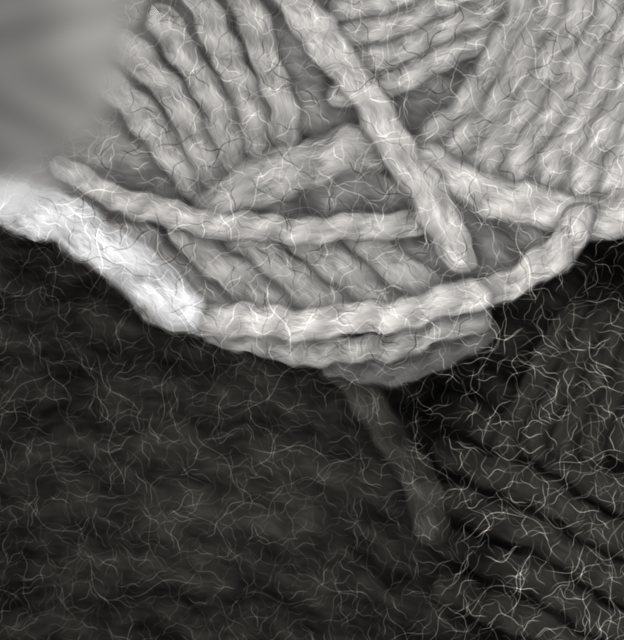
This texture is drawn by a Shadertoy shader. Its source:

```glsl
// Pale wool yarn wound into a ball, resting above dark, matted wool.
// Strands are shaded in coordinates along and across quadratic curves;
// layered sines give the fibres and a jittered cell grid scatters hairs.

const vec3 PALE = vec3(1, .985, .965);
const vec3 DARK = vec3(1, .97, .91);

vec3 hash3(vec2 c) {
    vec3 v = fract(c.xyx * vec3(.1031, .103, .0973));
    v += dot(v, v.yxz + 33.33);
    return fract((v.xxy + v.yzz) * v.zyx);
}

mat2 turn(float a) { return mat2(cos(a), sin(a), -sin(a), cos(a)); }

float glow(vec2 p, vec2 centre, vec2 size) {
    vec2 q = (p - centre) / size;
    return exp(-dot(q, q));
}

// Layered, warped sines; stretch the input to get streaks.
float fibre(vec2 q) {
    float sum = 0., amp = .5;
    for (int i = 0; i < 6; i++) {
        q = turn(.65) * q * 1.5 + 1.7;
        sum += amp * sin(q.x + 1.6 * sin(q.y + .6 * sin(q.x * .7)));
        amp *= .8;
    }
    return sum;
}

// Curved hairs, one per grid cell, with random place, angle and strength.
float hairs(vec2 p, float cells, float curl) {
    vec2 g = p * cells, id = floor(g);
    float ink = 0., w = (.0015 + .6 / iResolution.y) * cells;
    for (int y = -1; y <= 1; y++)
    for (int x = -1; x <= 1; x++) {
        vec2 cell = id + vec2(x, y);
        vec3 h = hash3(cell + cells * 7.);
        vec2 q = turn(6.283 * h.z) * (g - cell - h.xy);
        float bend = curl * (h.x - .3), wave = q.x * 7. + h.y * 6.;
        float slope = 2. * bend * q.x + .42 * cos(wave);
        float d = abs(q.y - bend * q.x * q.x - .06 * sin(wave));
        float line = 1. - smoothstep(0., w, d / sqrt(1. + slope * slope));
        float ends = 1. - smoothstep(.35, .75, abs(q.x));
        ink = max(ink, line * ends * (.25 + .75 * h.y * h.y));
    }
    return ink;
}

// Distance along and signed distance across a quadratic curve.
vec2 curveCoords(vec2 p, vec2 a, vec2 b, vec2 c) {
    vec2 chord = c - a, bow = a - 2. * b + c, away, tangent;
    float t = clamp(dot(p - a, chord) / dot(chord, chord), 0., 1.);
    for (int i = 0; i < 4; i++) {
        away = p - a - t * (2. * (b - a) + t * bow);
        tangent = 2. * (b - a + t * bow);
        if (i < 3) t = clamp(t + dot(away, tangent) / dot(tangent, tangent), 0., 1.);
    }
    float side = tangent.x * away.y < tangent.y * away.x ? -1. : 1.;
    return vec2(t * length(chord), side * length(away));
}

// Lays one twisted strand, with a soft shadow, over the colour so far.
void yarn(inout vec3 col, vec2 p, vec2 a, vec2 b, vec2 c, float r, vec3 tint) {
    vec2 q = curveCoords(p, a, b, c);
    float x = abs(q.y) / r;
    if (x > 1.9) return;
    float streak = fibre(vec2(q.x * 30. + q.y * 25., q.y * 85.) + a * 40.);
    float ply = sin((q.x * 2.6 - q.y * 2.2) / r + .5 * streak);
    col *= mix(.68, 1., smoothstep(.7, 1.8, x));
    float body = .58 + .42 * sqrt(max(0., 1. - x * x));
    float light = body * (.97 + .09 * ply) + .1 * streak;
    float cover = 1. - smoothstep(.75, 1.1, x + .1 * streak - .05 * ply);
    col = mix(col, tint * light, cover);
}

// Dark wool: matted mass on the left, open loops on the right.
vec3 darkWool(vec2 p, float mat, float right) {
    float level = .115 + .065 * glow(p, vec2(.36, .22), vec2(.28, .16));
    vec3 col = DARK * max(.035, level + .045 * mat - .02 * right);
    for (float k = 0.; k < 5.; k++) {
        vec2 drop = vec2(0, -.07 * k), step = vec2(.045 * k, 0);
        yarn(col, p, vec2(.7, .36) + drop, vec2(.85, .31) + drop, vec2(1.02, .19) + drop, .028, DARK * .21);
        yarn(col, p, vec2(.79, .3) + step, vec2(.83, .4) + step, vec2(.9, .51) + step, .024, DARK * .2);
    }
    yarn(col, p, vec2(.52, .43), vec2(.645, .31), vec2(.68, .17), .03, DARK * .27);
    col *= 1. - .75 * glow(p, vec2(.68, .36), vec2(.07, .09));
    col *= 1. - .7 * glow(p, vec2(.95, .58), vec2(.06, .05));
    return col * (1. - .55 * glow(p, vec2(.74, .13), vec2(.05, .08)));
}

// Pale ball: groups of wound strands, crossing strands, then the rim.
void paleBall(inout vec3 col, vec2 p) {
    for (float k = 0.; k < 5.; k++) {
        vec2 top = vec2(.14 + .055 * k, .9 + .035 * k), foot = vec2(.3 + .037 * k, .71 + .02 * k);
        vec2 step = vec2(.09 * k, 0), rise = vec2(0, .045 * k);
        yarn(col, p, top, .5 * (top + foot) + .015, foot, .027, PALE * .7);
        yarn(col, p, vec2(.2, .64) + step, vec2(.26, .58) + step, vec2(.35, .51) + step, .032, PALE * .67);
        yarn(col, p, vec2(.53, .85) + rise, vec2(.66, .88) + rise, vec2(.8, .97) + rise, .024, PALE * .73);
    }
    yarn(col, p, vec2(.33, .67), vec2(.45, .75), vec2(.58, .77), .04, PALE * .7);
    yarn(col, p, vec2(.1, .735), vec2(.3, .605), vec2(.66, .655), .023, PALE * .76);
    for (float k = 0.; k < 7.; k++)
        yarn(col, p, vec2(.66 + .05 * k, .76 - .012 * k), vec2(.78 + .04 * k, .84),
             vec2(.84 + .05 * k, 1.04), .036, PALE * (.74 + .015 * k));
    yarn(col, p, vec2(.64, .76), vec2(.78, .66), vec2(1.02, .655), .034, PALE * .83);
    yarn(col, p, vec2(.43, 1.03), vec2(.575, .87), vec2(.72, .6), .031, PALE * .8);
    yarn(col, p, vec2(.52, .43), vec2(.63, .39), vec2(.76, .485), .023, PALE * .4);
    yarn(col, p, vec2(.34, .485), vec2(.52, .405), vec2(.75, .505), .023, PALE * .66);
    yarn(col, p, vec2(.72, .533), vec2(.885, .575), vec2(.905, .66), .027, PALE * .8);
    yarn(col, p, vec2(.25, .515), vec2(.52, .465), vec2(.74, .54), .028, PALE * .84);
    yarn(col, p, vec2(-.03, .69), vec2(.13, .675), vec2(.28, .515), .043, vec3(.9));
}

void mainImage(out vec4 fragColor, in vec2 fragCoord) {
    vec2 uv = fragCoord / iResolution.y;
    vec2 p = uv + .0035 * sin(uv.yx * 43.) + .0018 * sin(uv.yx * 127.);
    float right = smoothstep(.6, .74, p.x + .15 * (p.y - .3));
    float mat = fibre(vec2(p.x * 15., p.y * 32. + 9. * p.x * p.x));
    vec3 col = darkWool(p, mat, right);
    float rim = .49 + .75 * (p.x - .5) * (p.x - .5);
    col = mix(col, PALE * (.47 + .1 * mat), smoothstep(-.012, .012, p.y - rim + .006 * mat));
    paleBall(col, p);
    // Loose hairs, alternately bright and dark on the pale wool
    float pale = smoothstep(.25, .5, col.g);
    for (float k = 0.; k < 5.; k++) {
        float ink = hairs(turn(k * 1.3) * uv + k * 3.1 + 5., 10. + 7. * k, .6 + .9 * right);
        float tone = mod(k, 2.) < .5 ? .16 : -.15;
        col += ink * mix(DARK * (.12 + .16 * right), PALE * tone, pale);
    }
    // Out-of-focus wool in the upper left corner
    float blur = sin(uv.x * 31. + 2. * sin(uv.y * 23.)) * sin(uv.y * 37. + uv.x * 12.);
    float haze = 1. - smoothstep(.75, 1.15, length((uv - vec2(0, .96)) / vec2(.22, .26)));
    col = mix(col, PALE * (.44 + 1.1 * uv.x + .05 * blur), haze);
    col = mix(col, vec3(.84), .75 * glow(uv, vec2(.02, .7), vec2(.08, .035)));
    fragColor = vec4(clamp(col, 0., 1.), 1);
}
```
